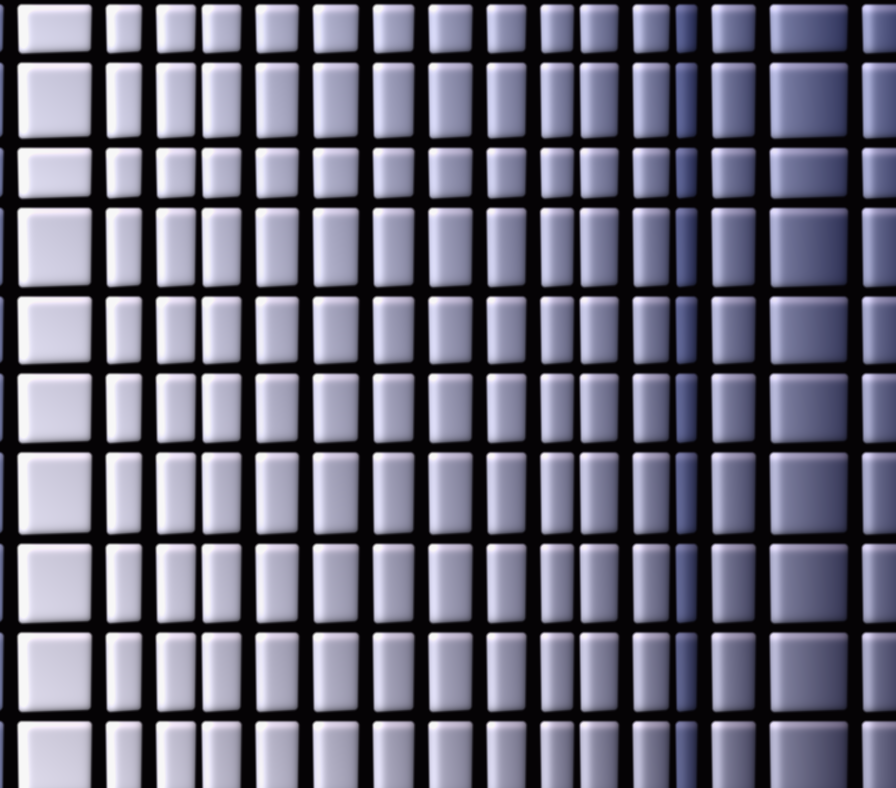
A Shadertoy shader for this pattern:

```glsl
// Glossy lavender tiles in an uneven grid of 17 columns by 10 rows on black.
// Each tile is a slightly tapered rounded box, lit from the upper left;
// the light falls off across the canvas, which is 100 units wide.

#define COLS 17
#define ROWS 10
#define GAP_X 1.5
#define GAP_NARROW 0.58
#define GAP_Y 1.1
#define RADIUS 0.5
#define TAPER 0.14
#define SOFTNESS 0.2
#define GROUT vec3(0.02, 0.01, 0.02)
#define LIGHT_FACE vec3(0.85, 0.84, 0.91)
#define DARK_FACE vec3(0.31, 0.32, 0.46)

// Left edges of the columns and top edges of the rows, with an end stop
const float colStart[COLS + 1] = float[](-1.3, 1.95, 11.8, 17.4, 22.5, 28.5, 34.9,
    41.6, 47.8, 54.3, 60.3, 64.7, 70.6, 75.4, 79.4, 85.9, 96.2, 104.0);
const float rowStart[ROWS + 1] = float[](0.5, 7.0, 16.5, 23.2, 33.1, 41.7, 50.5,
    60.7, 70.6, 80.5, 90.0);

float roundedBox(vec2 p, vec2 halfSize, float r) {
    vec2 q = abs(p) - halfSize + r;
    return length(max(q, 0.0)) + min(max(q.x, q.y), 0.0) - r;
}

float hash(vec2 id) {
    return fract(sin(dot(id, vec2(12.99, 78.23))) * 4375.5);
}

// Colour of a tile face; p runs right and down from its top left corner
vec3 tileFace(vec2 p, vec2 size, vec2 center, vec2 id) {
    vec2 uv = clamp(p / size, 0.0, 1.0);
    float across = clamp(center.x / 100.0, 0.0, 1.0);
    float down = center.y / 88.0;
    vec3 color = mix(LIGHT_FACE, DARK_FACE, across);

    // Upper rows are bluer, lower rows greyer
    color += vec3(-0.02, -0.005, 0.035) * (0.5 - down) * (0.4 + across);

    // Broad sheen, stronger where the light is low
    color += (0.04 + 0.32 * across) * (0.5 - uv.x);
    color += 0.07 * (uv.y - 0.5) * (1.0 - across);
    color += 0.03 * (hash(id) - 0.5);

    // Slim tiles sit in shadow
    float shadow = smoothstep(3.6, 2.9, size.x);
    color *= mix(vec3(1.0), vec3(0.58, 0.62, 0.78), shadow);

    // Bright bevel on the left and top, dark bevel on the right and bottom
    vec2 farEdge = max(size - p, 0.0);
    float left = exp(-2.0 * (p.x - 0.6) * (p.x - 0.6));
    float top = exp(-3.0 * (p.y - 0.35) * (p.y - 0.35));
    color += 0.2 * left * (1.0 - 0.7 * shadow);
    color += vec3(0.2, 0.17, 0.17) * top * (1.0 - 0.4 * shadow);
    color *= 1.0 - 0.5 * exp(-3.2 * farEdge.x);
    color *= 1.0 - 0.6 * exp(-2.8 * farEdge.y);
    return clamp(color, 0.0, 0.97);
}

void mainImage(out vec4 fragColor, in vec2 fragCoord) {
    vec2 p = vec2(fragCoord.x, iResolution.y - fragCoord.y) * 100.0 / iResolution.x;

    // Find the column and row; the margin leaves room for the soft edge
    int col = 0, row = 0;
    for (int i = 1; i < COLS; i++) if (p.x > colStart[i] - 0.28) col = i;
    for (int i = 1; i < ROWS; i++) if (p.y > rowStart[i] - 0.35) row = i;

    // Three pairs of columns stand close together
    bool closePair = col == 3 || col == 10 || col == 12;
    vec2 start = vec2(colStart[col], rowStart[row]);
    vec2 end = vec2(colStart[col + 1], rowStart[row + 1]);
    vec2 size = end - start - vec2(closePair ? GAP_NARROW : GAP_X, GAP_Y);
    vec2 center = start + 0.5 * size;

    // Narrow the tile towards its foot and lift its lower right corner
    vec2 uv = (p - start) / size;
    vec2 q = p - center;
    q.x *= 1.0 + 2.0 * TAPER * uv.y / size.x;
    q.y += TAPER * uv.y * (uv.x - 0.5) * 2.0;

    float d = roundedBox(q, 0.5 * size, RADIUS);
    float soft = max(SOFTNESS, 70.0 / iResolution.x);
    float mask = smoothstep(soft, -soft, d);

    vec3 face = tileFace(q + 0.5 * size, size, center, vec2(col, row));
    fragColor = vec4(mix(GROUT, face, mask), 1.0);
}
```
